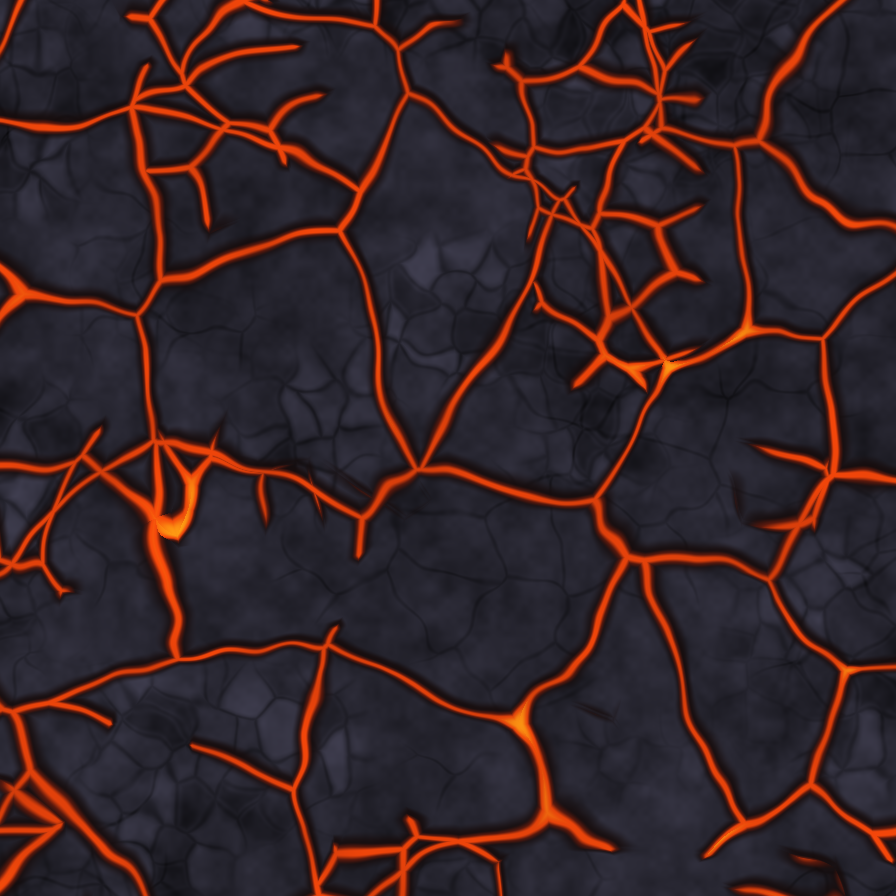
This texture is drawn by a WebGL 2 fragment shader. Its source:

```glsl
#version 300 es
precision highp float;
// Dark slate crust split by a network of glowing lava cracks.

uniform vec2 u_resolution;
out vec4 fragColor;

const vec3 SLATE = vec3(0.152, 0.148, 0.190);
const vec3 SOOT = vec3(0.085, 0.045, 0.045);
const vec3 EMBER = vec3(0.42, 0.11, 0.05);
const vec3 LAVA = vec3(0.97, 0.28, 0.04);
const vec3 MOLTEN = vec3(1.0, 0.66, 0.08);

vec2 hash2(vec2 p) {
    vec3 q = fract(p.xyx * vec3(0.1031, 0.1030, 0.0973));
    q += dot(q, q.yzx + 33.33);
    return fract((q.xx + q.yz) * q.zy);
}

float noise(vec2 p) {
    vec2 i = floor(p), f = fract(p);
    f = f * f * (3.0 - 2.0 * f);
    float low = mix(hash2(i).x, hash2(i + vec2(1, 0)).x, f.x);
    float high = mix(hash2(i + vec2(0, 1)).x, hash2(i + vec2(1, 1)).x, f.x);
    return mix(low, high, f.y);
}

// 1 below the inner limit, falling to 0 at the outer one
float within(float inner, float outer, float d) {
    return 1.0 - smoothstep(inner, outer, d);
}

vec2 warp(vec2 p, float frequency, float amount) {
    vec2 q = p * frequency;
    return p + amount * (vec2(noise(q + 17.3), noise(q + 61.7)) - 0.5);
}

// Cellular noise: nearest border, second nearest border, cell shade
vec3 cells(vec2 p) {
    vec2 base = floor(p), f = fract(p), home = vec2(0), toHome = vec2(8);
    for (int y = -1; y <= 1; y++)
    for (int x = -1; x <= 1; x++) {
        vec2 g = vec2(x, y);
        vec2 r = g + hash2(base + g) - f;
        if (dot(r, r) < dot(toHome, toHome)) { toHome = r; home = g; }
    }
    vec2 border = vec2(8);
    for (int y = -2; y <= 2; y++)
    for (int x = -2; x <= 2; x++) {
        vec2 g = home + vec2(x, y);
        vec2 r = g + hash2(base + g) - f;
        vec2 gap = r - toHome;
        if (dot(gap, gap) < 0.00001) continue;
        float d = dot(0.5 * (toHome + r), normalize(gap));
        border.y = min(border.y, max(border.x, d));
        border.x = min(border.x, d);
    }
    return vec3(border, hash2(base + home + 5.0).y);
}

// Distances to the closest crack and to its nearest junction
vec2 cracks(vec2 p) {
    vec2 q = warp(warp(p, 7.0, 0.055), 26.0, 0.014);
    vec2 coarse = cells(q * 4.7 + 40.0).xy / 4.7;
    vec2 fine = cells(q * 10.5 + 80.0).xy / 10.5;
    // Cracks taper out where the stone holds together
    coarse += 0.03 * within(0.17, 0.27, noise(p * 6.0 + 9.0));
    fine += 0.035 * within(0.56, 0.68, noise(p * 4.5 + 30.0));
    return coarse.x < fine.x ? coarse : fine;
}

vec3 stone(vec2 p) {
    float mottle = 0.35 * noise(p * 9.0) + 0.35 * noise(p * 25.0 + 7.0)
                 + 0.30 * noise(p * 58.0 + 3.0);
    float grain = noise(p * 140.0) - 0.5;
    vec2 q = warp(p, 30.0, 0.025);
    vec3 chip = cells(q * 23.0 + 12.0);
    float patchy = smoothstep(0.45, 0.72, noise(p * 6.0 + 50.0));
    float face = smoothstep(0.0, 0.22, chip.x);
    float light = 0.55 + 0.9 * mottle + 0.12 * grain;
    light += patchy * face * (chip.z - 0.42) * 0.75;
    light -= patchy * 0.22 * within(0.0, 0.10, chip.x);
    // Rare hairline seams
    float seam = cells(q * 11.0 + 150.0).x / 11.0;
    light -= 0.22 * within(0.0, 0.004, seam) * smoothstep(0.5, 0.7, noise(p * 8.0 + 90.0));
    return SLATE * light;
}

void main() {
    vec2 p = gl_FragCoord.xy / u_resolution.y;
    vec2 crack = cracks(p);
    float shadow = cracks(p + vec2(-0.002, -0.004)).x;

    // Cracks swell into pools at some junctions
    float hot = smoothstep(0.55, 0.78, noise(p * 5.0 + 21.0));
    float pool = hot * within(0.0, 0.026, crack.y);
    float vary = noise(p * 17.0 + 70.0) - 0.5;
    float d = crack.x - 0.008 * pool - 0.0016 * vary;

    // Scorched rim, then the glow from the outside in
    vec3 color = stone(p);
    float rim = 0.016 + 0.008 * vary;
    color = mix(color, SOOT, 0.88 * within(0.004, rim, min(shadow, d)));
    color = mix(color, EMBER, 0.9 * within(0.0030, 0.0085, d));
    color = mix(color, LAVA, (0.86 + 0.28 * vary) * within(0.0010, 0.0048, d));
    float melt = max(pool, 0.3 * hot);
    color = mix(color, MOLTEN, melt * within(-0.004, 0.0025, d));
    fragColor = vec4(color, 1.0);
}
```
